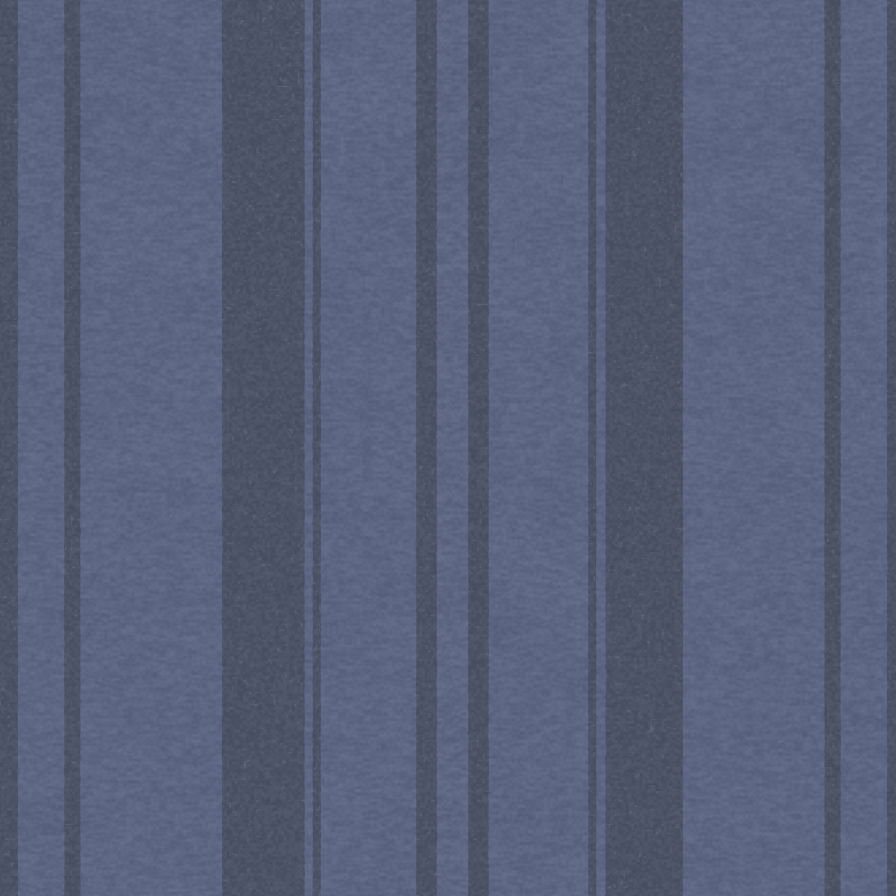
Reproduce this pattern procedurally as a three.js fragment shader.

```glsl
varying vec2 vUv;

float hash(vec2 p) {
  vec3 q = fract(vec3(p.xyx) * 0.1031);
  q += dot(q, q.yzx + 33.33);
  return fract((q.x + q.y) * q.z);
}

float noise(vec2 p) {
  vec2 cell = floor(p);
  vec2 f = fract(p);
  f = f * f * (3.0 - 2.0 * f);
  return mix(mix(hash(cell), hash(cell + vec2(1.0, 0.0)), f.x),
             mix(hash(cell + vec2(0.0, 1.0)), hash(cell + 1.0), f.x), f.y);
}

// Coverage of a vertical band between two distances from the mirror axis
float band(float d, float inner, float outer) {
  float soft = max(fwidth(vUv.x) * 0.6, 0.0008);
  return smoothstep(inner - soft, inner + soft, d)
       * (1.0 - smoothstep(outer - soft, outer + soft, d));
}

void main() {
  // Mirrored stripe layout, with the narrow line slightly wider set on the right
  float offset = vUv.x - 0.505;
  float right = step(0.0, offset);
  float d = abs(offset) + (noise(vUv * vec2(40.0, 220.0)) - 0.5) * 0.0007;
  float shift = right * 0.0045;
  float stripes = band(d, 0.0175, 0.0404);
  stripes += band(d, 0.147 + shift, 0.156 + shift);
  stripes += band(d, 0.165 + right * 0.0058, 0.2572);
  stripes += band(d, 0.4152, 0.4332);
  stripes += band(d, 0.485, 0.6);
  stripes = clamp(stripes, 0.0, 1.0);

  // Paper grain: short horizontal fibres, fine grit and faint clouding
  float fibres = noise(vUv * vec2(110.0, 290.0) + 7.0) - 0.5;
  float grit = noise(vUv * 330.0 + 31.0) - 0.5;
  float cloud = noise(vUv * vec2(14.0, 24.0) + 3.0) - 0.5;
  vec3 paper = vec3(0.362, 0.402, 0.515)
             + fibres * 0.042 + grit * 0.034 + cloud * 0.012;

  // Matt ink with sparse pale specks
  float speck = smoothstep(0.82, 0.98, noise(vUv * 300.0 + 91.0));
  vec3 ink = vec3(0.300, 0.326, 0.398)
           + grit * 0.05 + fibres * 0.014 + speck * 0.05;

  gl_FragColor = vec4(mix(paper, ink, stripes), 1.0);
}
```
